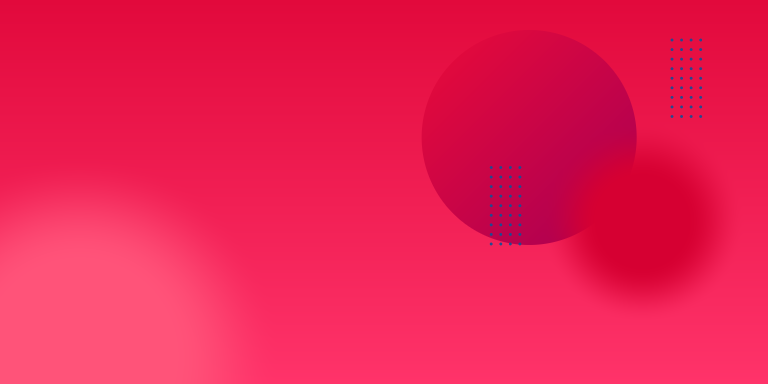
This background is drawn by a WebGL 2 fragment shader. Its source:

```glsl
#version 300 es
precision highp float;
// Crimson backdrop: a vertical gradient with a soft pink glow, a shaded disc,
// a blurred red ball and two small grids of blue dots.
// Layers are blended back to front; one unit is the canvas height.

uniform vec2 u_resolution;
out vec4 fragColor;

// Coverage of a disc with an edge one pixel wide
float disc(vec2 p, vec2 center, float radius, float pixel) {
    return clamp(0.5 + (radius - length(p - center)) / pixel, 0.0, 1.0);
}

// Blurred disc: solid inside the inner radius, gone at the outer one
float softDisc(vec2 p, vec2 center, float inner, float outer) {
    return 1.0 - smoothstep(inner, outer, length(p - center));
}

// Dots in 4 columns and 9 rows; corner is the centre of the lower left dot
float dotGrid(vec2 p, vec2 corner, float pixel) {
    float spacing = 0.0249;
    vec2 cell = clamp(round((p - corner) / spacing), vec2(0.0), vec2(3.0, 8.0));
    return disc(p, corner + cell * spacing, 0.0037, pixel);
}

void main() {
    vec2 p = gl_FragCoord.xy / u_resolution.y;
    p.x *= 2.0 * u_resolution.y / u_resolution.x;
    float pixel = 1.0 / u_resolution.y;

    // Background
    vec3 color = mix(vec3(1.0, 0.2, 0.415), vec3(0.885, 0.035, 0.235), p.y);

    // Pink glow in the lower left
    vec3 pink = vec3(1.0, 0.325, 0.475);
    color = mix(color, pink, softDisc(p, vec2(0.208, 0.075), 0.24, 0.52));

    // Disc shaded along its diagonal
    vec2 discCenter = vec2(1.378, 0.642);
    float shade = dot(p - discCenter, vec2(0.707, -0.707)) / 0.56 + 0.5;
    vec3 discColor = mix(vec3(0.88, 0.035, 0.24), vec3(0.69, 0.0, 0.315), shade);
    color = mix(color, discColor, disc(p, discCenter, 0.28, pixel));

    // Blurred red ball over the rim of the disc
    vec3 ballRed = vec3(0.84, 0.0, 0.195);
    color = mix(color, ballRed, softDisc(p, vec2(1.674, 0.422), 0.115, 0.265));

    // Dot grids
    float dots = max(dotGrid(p, vec2(1.75, 0.6966), pixel),
                     dotGrid(p, vec2(1.2792, 0.3646), pixel));
    color = mix(color, vec3(0.1, 0.29, 0.58), 0.95 * dots);

    fragColor = vec4(color, 1.0);
}
```
